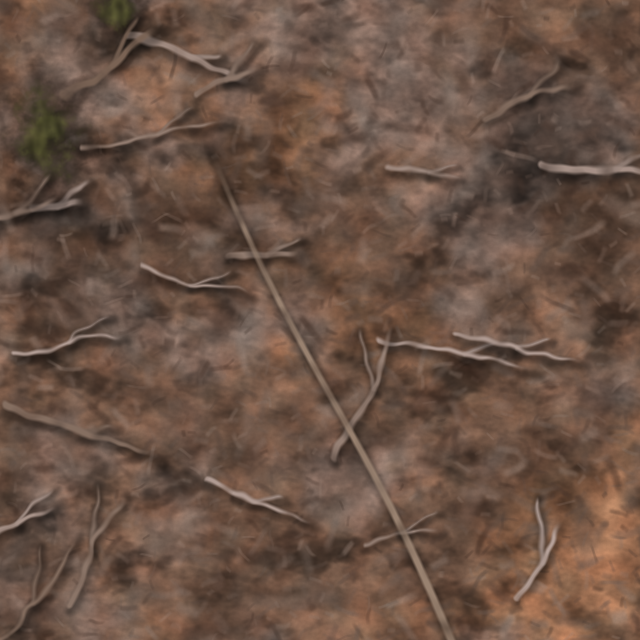
This texture is drawn by a three.js fragment shader. Its source:

```glsl
// Reddish brown forest soil strewn with dry twigs, plant litter and a few green tufts.
varying vec2 vUv;

vec2 hash2(vec2 p) {
  vec3 q = fract(p.xyx * vec3(0.1031, 0.1030, 0.0973));
  q += dot(q, q.yzx + 33.33);
  return fract((q.xx + q.yz) * q.zy);
}

float corner(vec2 cell, vec2 offset) {
  return dot(hash2(cell) * 2.0 - 1.0, offset);
}

// Gradient noise, roughly -0.7 to 0.7
float gradientNoise(vec2 p) {
  vec2 i = floor(p), f = fract(p), e = vec2(1.0, 0.0);
  vec2 u = f * f * f * (f * (f * 6.0 - 15.0) + 10.0);
  return mix(mix(corner(i, f), corner(i + e, f - e), u.x),
             mix(corner(i + e.yx, f - e.yx), corner(i + 1.0, f - 1.0), u.x), u.y);
}

float fbm(vec2 p) {
  float sum = 0.0, gain = 1.0;
  for (int i = 0; i < 4; i++) {
    sum += gain * gradientNoise(p);
    p = mat2(1.6, 1.2, -1.2, 1.6) * p + 17.3;
    gain *= 0.6;
  }
  return sum;
}

// Soft round area that is 1 at its center
float area(vec2 p, vec2 center, float size) {
  vec2 d = (p - center) / size;
  return exp(-dot(d, d));
}

// Distance to a segment (x) and position along it from 0 to 1 (y)
vec2 segment(vec2 p, vec2 a, vec2 b) {
  vec2 d = b - a;
  float t = clamp(dot(p - a, d) / dot(d, d), 0.0, 1.0);
  return vec2(length(p - a - d * t), t);
}

// Short faded strands, one for each grid cell
vec3 addLitter(vec3 color, vec2 p, float scale, float opacity) {
  vec2 q = p * scale;
  q += 0.3 * vec2(gradientNoise(q * 0.9), gradientNoise(q * 0.9 + 41.0));
  for (int y = -1; y <= 1; y++) {
    for (int x = -1; x <= 1; x++) {
      vec2 cell = floor(q) + vec2(x, y);
      vec2 seed = hash2(cell + scale), look = hash2(cell + scale + 71.7);
      float angle = (seed.x + look.x - 1.0) * 2.0;
      vec2 reach = vec2(cos(angle), sin(angle)) * mix(0.25, 0.75, look.y);
      vec2 s = segment(q, cell + seed - reach, cell + seed + reach);
      float cover = 1.0 - smoothstep(0.02, mix(0.12, 0.28, seed.y), s.x);
      cover *= smoothstep(0.0, 0.25, s.y) * smoothstep(1.0, 0.75, s.y);
      vec3 dry = mix(vec3(0.21, 0.145, 0.115), vec3(0.62, 0.53, 0.48), fract(look.x * 7.3 + seed.y));
      color = mix(color, dry, cover * opacity);
    }
  }
  return color;
}

// A pale tapering stick with faded ends and a soft shadow below it
vec3 addTwig(vec3 color, vec2 p, vec2 a, vec2 b, float width, vec3 bark) {
  vec2 shade = segment(p + vec2(-0.002, 0.008), a, b);
  color *= 1.0 - 0.32 * (1.0 - smoothstep(0.0, width + 0.012, shade.x));
  vec2 s = segment(p, a, b);
  float w = width * mix(1.0, 0.6, s.y);
  float cover = 1.0 - smoothstep(w - 0.003, w + 0.003, s.x);
  float fade = (0.85 + 0.9 * gradientNoise(p * 30.0)) * smoothstep(1.0, 0.8, s.y);
  return mix(color, bark, cover * clamp(fade, 0.0, 1.0));
}

// Ragged patch of leaves over a dark hollow
vec3 addTuft(vec3 color, vec2 p, vec2 center, float size) {
  float ragged = length((p - center) * vec2(1.0, 0.85)) / size + 0.9 * fbm(p * 24.0);
  color *= 1.0 - 0.4 * (1.0 - smoothstep(0.5, 2.2, ragged));
  vec3 leaf = vec3(0.3, 0.3, 0.16) * (1.0 + 0.8 * gradientNoise(p * vec2(70.0, 45.0)));
  return mix(color, leaf, 0.75 * (1.0 - smoothstep(0.1, 1.2, ragged)));
}

void main() {
  vec2 p = vUv;

  // Soil with rusty corners and greyish patches
  float rust = 0.7 * fbm(p * 3.2 + 5.0) + 0.5 * area(p, vec2(0.9, 0.1), 0.3) + 0.4 * area(p, vec2(0.1, 0.97), 0.17);
  float grey = fbm(p * 4.5 + 23.0) + 0.3 * area(p, vec2(0.62, 0.88), 0.2) - 0.4 * area(p, vec2(0.9, 0.1), 0.3);
  vec3 color = mix(vec3(0.385, 0.29, 0.235), vec3(0.465, 0.33, 0.245), smoothstep(0.0, 0.5, rust));
  color = mix(color, vec3(0.45, 0.375, 0.34), 0.85 * smoothstep(-0.15, 0.35, grey));

  // Broad light and dark areas, then clumps and hollows
  color *= 1.07 + 0.42 * fbm(p * 4.0 + 83.0);
  color *= 1.0 - 0.3 * area(p, vec2(0.85, 0.77), 0.14) - 0.35 * area(p, vec2(0.1, 0.66), 0.1);
  color *= 1.0 - 0.4 * smoothstep(0.05, 0.55, fbm(p * vec2(8.0, 11.0) + 61.0));
  color *= 1.04 + 0.5 * fbm(p * vec2(13.0, 19.0));

  // Layered litter and crumbs
  color = addLitter(color, p, 38.0, 0.28);
  color = addLitter(color, p + 3.1, 21.0, 0.42);
  color = addLitter(color, p + 7.7, 10.0, 0.34);
  color *= 1.0 + 0.1 * fbm(p * 50.0 + 9.0);
  color *= mix(vec3(1.0), vec3(1.07, 0.99, 0.95), 1.4 * gradientNoise(p * 22.0));

  // Green growth near the left edge
  color = addTuft(color, p, vec2(0.07, 0.79), 0.05);
  color = addTuft(color, p, vec2(0.18, 0.99), 0.03);

  // Scattered crooked twigs with side shoots, most of them on the left
  vec2 bent = p + 0.02 * vec2(gradientNoise(p * 9.0), gradientNoise(p * 9.0 + 31.0));
  bent += 0.008 * vec2(gradientNoise(p * 31.0), gradientNoise(p * 31.0 + 57.0));
  for (int i = 0; i < 22; i++) {
    vec2 place = hash2(vec2(i, 4.0)), look = hash2(vec2(i, 19.0));
    place.x = pow(place.x, 1.4);
    float angle = mix(-0.4, 1.3, look.x * look.x);
    vec2 reach = vec2(cos(angle), sin(angle)) * mix(0.03, 0.14, look.y);
    vec2 shoot = vec2(cos(angle + 0.5), sin(angle + 0.5)) * mix(0.04, 0.1, look.x);
    vec3 bark = mix(vec3(0.47, 0.38, 0.32), vec3(0.72, 0.64, 0.61), fract(look.y * 5.7));
    float width = mix(0.0028, 0.0068, fract(look.x * 3.7));
    color = addTwig(color, bent, place, place + shoot, width * 0.7, bark * 0.92);
    color = addTwig(color, bent, place - reach, place + reach, width, bark);
  }

  // Long, slightly bowed stalk across the middle
  vec2 bowed = p - vec2(0.008 * sin(p.y * 8.4), 0.0);
  color = addTwig(color, bowed, vec2(0.715, -0.02), vec2(0.325, 0.77), 0.0058, vec3(0.6, 0.51, 0.44));

  gl_FragColor = vec4(clamp(color, 0.0, 1.0), 1.0);
}
```
